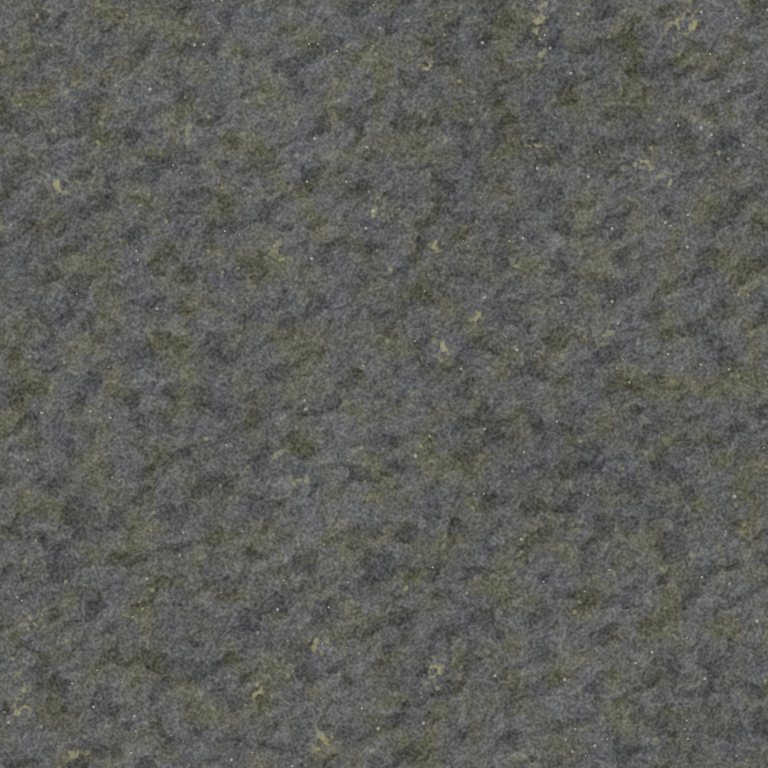
Write a Shadertoy shader that draws this texture.

```glsl
// Dark grey weathered stone: soft charcoal mottles, thin pale veins and fine grain.
// Layers of gradient noise, sheared along a rising diagonal, set the brightness;
// slow noise tints it olive or cool, and sparse ochre and white flecks lie on top.

const vec3 STONE_GREY  = vec3(0.373, 0.374, 0.364);
const vec3 OLIVE_TINT  = vec3(0.012, 0.010, -0.035);
const vec3 COOL_TINT   = vec3(-0.008, -0.003, 0.016);
const vec3 OCHRE_FLECK = vec3(0.66, 0.64, 0.47);
const vec3 WHITE_FLECK = vec3(0.70, 0.70, 0.67);

// Integer hash of a lattice cell, two values in 0..1
vec2 hash2(vec2 cell) {
    uvec2 h = uvec2(ivec2(cell) + 32768);
    h = h * 1664525u + 1013904223u;
    h.x += h.y * 1664525u;
    h.y += h.x * 1664525u;
    h ^= h >> 16u;
    h.x += h.y * 1664525u;
    h.y += h.x * 1664525u;
    h ^= h >> 16u;
    return vec2(h & 65535u) / 65535.0;
}

float cornerSlope(vec2 cell, vec2 offset) {
    float angle = 6.28318 * hash2(cell).x;
    return dot(vec2(cos(angle), sin(angle)), offset);
}

float gradientNoise(vec2 p) {
    vec2 i = floor(p), f = p - i;
    vec2 u = f * f * f * (f * (f * 6.0 - 15.0) + 10.0);
    vec2 e = vec2(1.0, 0.0);
    float low  = mix(cornerSlope(i, f), cornerSlope(i + e.xy, f - e.xy), u.x);
    float high = mix(cornerSlope(i + e.yx, f - e.yx), cornerSlope(i + e.xx, f - e.xx), u.x);
    return mix(low, high, u.y);
}

vec2 rotate(vec2 p, float angle) {
    float c = cos(angle), s = sin(angle);
    return vec2(c * p.x + s * p.y, c * p.y - s * p.x);
}

float fbm(vec2 p, int octaves) {
    float sum = 0.0, amplitude = 1.0;
    for (int k = 0; k < octaves; k++) {
        sum += amplitude * gradientNoise(p);
        p = rotate(p, 0.65) * 2.03 + 17.3;
        amplitude *= 0.5;
    }
    return sum;
}

// Thin lines where the noise crosses zero
float veins(vec2 p, float width) {
    return 1.0 - smoothstep(0.0, width, abs(fbm(p, 2)));
}

// One soft dot in a few cells of a grid
float specks(vec2 p, float share) {
    vec2 cell = floor(p);
    vec2 pick = hash2(cell + 91.0);
    vec2 centre = 0.35 + 0.3 * hash2(cell + 407.0);
    float radius = mix(0.15, 0.4, pick.y);
    float dot1 = 1.0 - smoothstep(radius * 0.4, radius, length(p - cell - centre));
    return dot1 * step(1.0 - share, pick.x);
}

float stoneBrightness(vec2 p, vec2 along) {
    vec2 warp = 0.012 * vec2(fbm(p * 38.0, 2), fbm(p * 38.0 + 53.0, 2));
    float broad   = 0.035 * fbm(p * 4.0 + 3.0, 2);
    float mottles = -0.062 * smoothstep(0.0, 0.32, fbm((along + warp) * 29.0, 2));
    float clouds  = 0.075 * fbm((along + warp) * 58.0 + 11.0, 3);
    float pale    = 0.035 * veins((along + warp) * 36.0 + 29.0, 0.12);
    float grain   = 0.065 * gradientNoise(rotate(p, 0.4) * 128.0)
                  + 0.115 * gradientNoise(rotate(p, 1.1) * 228.0);
    return broad + mottles + clouds + pale + grain;
}

void mainImage(out vec4 fragColor, in vec2 fragCoord) {
    vec2 p = fragCoord / iResolution.y;
    vec2 along = rotate(p, 0.5) * vec2(0.78, 1.2);

    vec3 color = STONE_GREY + stoneBrightness(p, along);

    // Olive and cool stains
    float stain = fbm(p * 19.0 + 71.0, 3);
    color += OLIVE_TINT * smoothstep(0.0, 0.5, stain);
    color += COOL_TINT * smoothstep(0.0, 0.5, -stain);

    // Ochre crumbs gathered in small clusters
    float cluster = smoothstep(0.32, 0.62, fbm(p * 15.0 + 37.0, 2));
    float crumbs = smoothstep(-0.1, 0.45, fbm(rotate(p, 0.8) * 95.0 + 5.0, 2));
    color = mix(color, OCHRE_FLECK, 0.75 * cluster * crumbs);
    color = mix(color, OCHRE_FLECK, 0.5 * specks(rotate(p, 0.3) * 95.0, 0.02));

    // Lone bright mineral flecks
    color = mix(color, WHITE_FLECK, 0.7 * specks(rotate(p, 0.9) * 120.0, 0.012));

    fragColor = vec4(clamp(color, 0.0, 1.0), 1.0);
}
```
